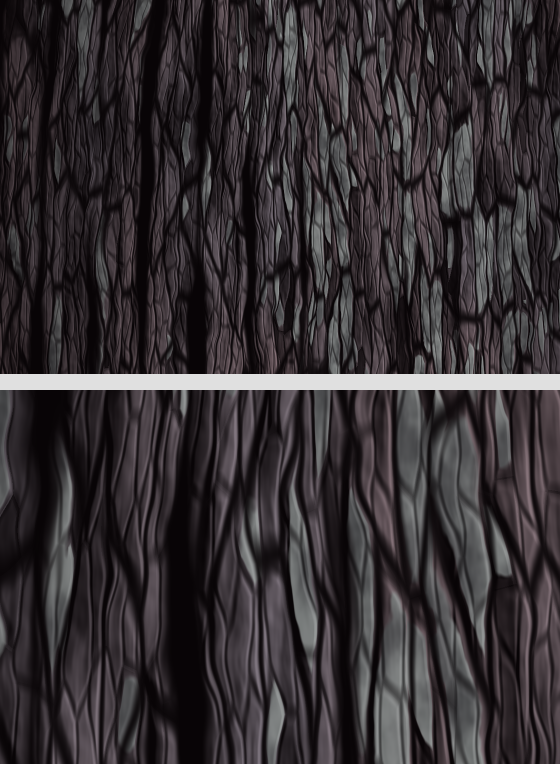
Top: the whole. Bottom: its middle third, enlarged.
Write a Shadertoy shader that draws this texture.

```glsl
float hash(vec2 c) {
    return fract(sin(dot(c, vec2(127.1, 311.7))) * 43758.5);
}

float noise(vec2 p) {
    vec2 i = floor(p), f = fract(p);
    f = f * f * (3.0 - 2.0 * f);
    return mix(mix(hash(i), hash(i + vec2(1, 0)), f.x),
               mix(hash(i + vec2(0, 1)), hash(i + vec2(1, 1)), f.x), f.y);
}

float fbm(vec2 p) {
    float sum = 0.0, amp = 0.53;
    for (int i = 0; i < 4; i++) {
        sum += amp * noise(p);
        p = p * 2.03 + 17.3;
        amp *= 0.5;
    }
    return sum;
}

// Cellular flakes: x = distance to the border, y = random id
vec2 flakes(vec2 p) {
    vec2 cell = floor(p);
    float near = 9.0, second = 9.0, id = 0.0;
    for (int j = -1; j <= 1; j++)
    for (int i = -1; i <= 1; i++) {
        vec2 c = cell + vec2(i, j);
        float d = length(c + vec2(hash(c), hash(c + 41.7)) - p);
        if (d < near) {
            second = near;
            near = d;
            id = hash(c + 83.1);
        } else {
            second = min(second, d);
        }
    }
    return vec2(second - near, id);
}

// x = height, y = openness to light, z = fibre tone, w = lichen cover
vec4 bark(vec2 p) {
    float right = smoothstep(0.5, 1.0, p.x);

    // Swaying, ragged grain
    vec2 q = p;
    q.x += 0.14 * (fbm(p * vec2(1.5, 1.1)) - 0.5) - 0.06 * p.y * (1.0 - right);
    q.x += 0.014 * (noise(p * vec2(9, 6)) - 0.5) + 0.007 * (noise(p * vec2(45, 26)) - 0.5);

    // Deep furrows between the ridges
    float furrow = abs(fract(q.x * 7.0) - 0.5) * 2.0;
    furrow += 0.8 * (fbm(q * vec2(20, 2.5)) - 0.5) + 0.28 * right;
    float ridge = smoothstep(0.06, 0.36, furrow);

    // Long strips and short scales, with cracks around them
    vec2 strip = flakes(q * vec2(27, 4.2));
    vec2 scale = flakes(q * vec2(58, 10) + 5.0);
    float crack = smoothstep(0.0, 0.2, strip.x) * mix(0.55, 1.0, smoothstep(0.0, 0.22, scale.x));
    float sunk = mix(0.3, 1.0, smoothstep(0.08, 0.2, strip.y + 0.25 * scale.y));
    float open = ridge * mix(0.12, 1.0, crack) * sunk;

    // Fibres and crumbs
    float fibre = fbm(q * vec2(48, 6));
    float crumbs = noise(p * vec2(130, 75));

    // Lichen on chosen flakes, with eroded edges
    float wear = 0.5 * (fbm(p * vec2(32, 15)) - 0.5);
    float cover = mix(0.06, 0.27, right) + 0.25 * (noise(p * vec2(5, 3)) - 0.5) * right;
    float lichen = step(1.0 - cover, strip.y) * smoothstep(0.1, 0.17, strip.x + wear);
    lichen = max(lichen, step(1.0 - 0.6 * cover, scale.y) * smoothstep(0.12, 0.22, scale.x + wear));

    float height = 0.4 * open + 0.12 * strip.y + 0.08 * scale.y
                 + 0.4 * fibre + 0.13 * crumbs + 0.1 * lichen;
    return vec4(height, open, fibre, lichen * ridge);
}

vec3 shade(vec2 p) {
    vec4 b = bark(p);
    float slope = clamp(b.x - bark(p + vec2(0.0025, 0.002)).x, -0.18, 0.18);

    float tone = mix(0.1, 0.31, smoothstep(0.28, 0.72, b.z)) + 0.75 * slope;
    vec3 wood = tone * mix(vec3(1.06, 0.91, 0.94), vec3(0.96, 0.93, 1.0), noise(p * vec2(8, 3)));

    float mottle = fbm(p * vec2(36, 18) + 9.0);
    vec3 crust = mix(vec3(0.25, 0.27, 0.27), vec3(0.45, 0.48, 0.47), smoothstep(0.25, 0.75, mottle));
    crust += 0.45 * slope;

    vec3 colour = mix(wood, crust, 0.9 * b.w) * b.y;

    // Light fades toward the left and slightly at the right rim
    colour *= mix(0.68, 1.08, smoothstep(0.0, 0.75, p.x)) * mix(1.0, 0.8, smoothstep(1.25, 1.5, p.x));
    return max(colour, 0.0) + vec3(0.03, 0.015, 0.022);
}

void mainImage(out vec4 fragColor, in vec2 fragCoord) {
    // Four samples per pixel smooth the edges
    vec3 sum = vec3(0);
    for (int i = 0; i < 4; i++) {
        vec2 offset = vec2(i % 2, i / 2) * 0.5 - 0.25;
        sum += shade((fragCoord + offset) / iResolution.y);
    }
    fragColor = vec4(sum / 4.0, 1.0);
}
```
